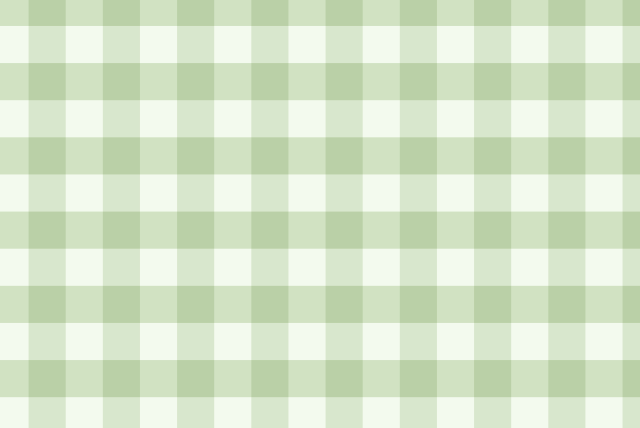
This pattern is drawn by a Shadertoy shader. Its source:

```glsl
// Coverage of a half-period stripe centred on the given phase
float stripe(float t, float centre, float pixel) {
    float inside = 0.25 - abs(fract(t - centre + 0.5) - 0.5);
    return clamp(inside / pixel + 0.5, 0.0, 1.0);
}

void mainImage(out vec4 fragColor, in vec2 fragCoord) {
    // One unit is one gingham repeat
    float pixel = 8.62 / iResolution.x;
    vec2 cloth = fragCoord * pixel;

    float warp = stripe(cloth.x, 0.635, pixel);
    float weft = stripe(cloth.y, 0.665, pixel);

    // Blend the four square colours
    vec3 ground = vec3(0.953, 0.980, 0.933);
    vec3 warpOnly = vec3(0.849, 0.904, 0.803);
    vec3 weftOnly = vec3(0.818, 0.886, 0.761);
    vec3 crossing = vec3(0.731, 0.817, 0.654);
    vec3 color = mix(mix(ground, warpOnly, warp), mix(weftOnly, crossing, warp), weft);

    fragColor = vec4(color, 1.0);
}
```
